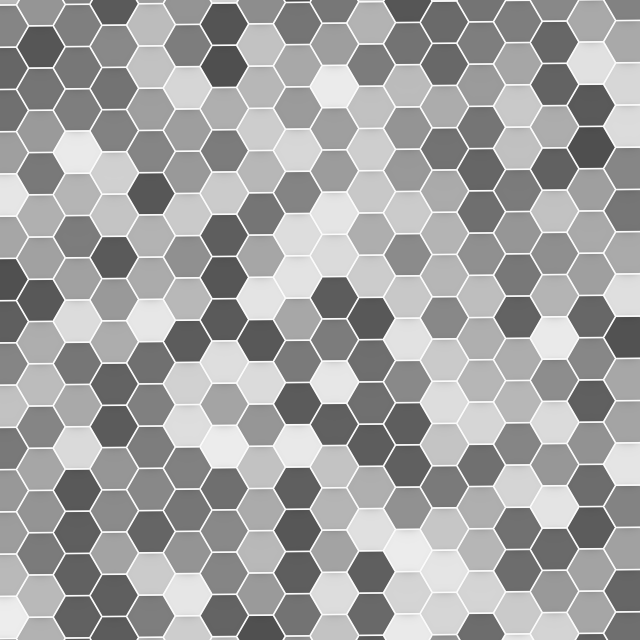
A WebGL 1 fragment shader for this pattern:

```glsl
precision highp float;
// Flat-topped hexagon tiles in random greys, with thin white joints and soft edge shadows.

uniform vec2 u_resolution;

const vec2 TILE_SCALE = vec2(0.0662, 0.0660); // row pitch is 1 after scaling
const vec2 TILE_ORIGIN = vec2(0.0065, 0.0352);
const float ROW_SLOPE = 0.009;                // rows climb slightly to the right
const vec2 LATTICE = vec2(1.7320508, 1.0);
const float JOINT_HALF_WIDTH = 0.020;
const float DARKEST = 0.31;
const float LIGHTEST = 0.93;
const float JOINT_GREY = 0.985;

float hash21(vec2 p) {
  vec3 q = fract(vec3(p.xyx) * 0.1031);
  q += dot(q, q.yzx + 33.33);
  return fract((q.x + q.y) * q.z);
}

// Returns the offset from the nearest tile centre in xy, and the tile id in zw.
vec4 hexCell(vec2 p) {
  vec2 evenId = floor(p / LATTICE + 0.5);
  vec2 oddId = floor(p / LATTICE) + 0.5;
  vec2 evenOffset = p - evenId * LATTICE;
  vec2 oddOffset = p - oddId * LATTICE;
  return dot(evenOffset, evenOffset) < dot(oddOffset, oddOffset)
    ? vec4(evenOffset, evenId * 2.0)
    : vec4(oddOffset, oddId * 2.0);
}

// Distance from a point inside a tile to its border.
float borderDistance(vec2 offset) {
  vec2 a = abs(offset);
  return 0.5 - max(a.y, dot(a, vec2(0.8660254, 0.5)));
}

// Shadow that bulges at the middle of the upper and lower sides.
float edgeShadow(vec2 offset, float border) {
  float bulge = max(0.0, 1.0 - offset.x * offset.x * 10.0);
  float upper = exp(-(0.5 - offset.y) / 0.075) * bulge;
  float lower = exp(-(0.5 + offset.y) / 0.045) * bulge;
  float rim = exp(-border / 0.035);
  return 0.13 * upper + 0.06 * lower + 0.03 * rim;
}

float tileGrey(vec2 id) {
  return mix(DARKEST, LIGHTEST, hash21(id + 71.0));
}

void main() {
  float canvas = min(u_resolution.x, u_resolution.y);
  vec2 uv = gl_FragCoord.xy / canvas;
  vec2 p = uv - TILE_ORIGIN;
  p.y -= ROW_SLOPE * p.x;
  p /= TILE_SCALE;

  vec4 cell = hexCell(p);
  float border = borderDistance(cell.xy);

  // Tile face
  float grey = tileGrey(cell.zw) * (1.0 - edgeShadow(cell.xy, border));

  // White joint, smoothed over one pixel
  float pixel = 1.0 / (canvas * TILE_SCALE.y);
  float face = smoothstep(JOINT_HALF_WIDTH - 0.6 * pixel,
                          JOINT_HALF_WIDTH + 0.6 * pixel, border);
  grey = mix(JOINT_GREY, grey, face);

  gl_FragColor = vec4(vec3(grey), 1.0);
}
```
